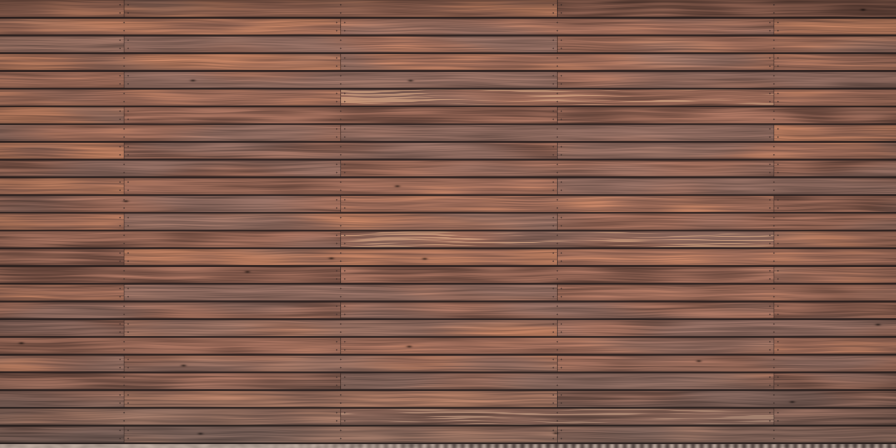
Reproduce this texture procedurally as a WebGL 1 fragment shader.

```glsl
precision highp float;
uniform vec2 u_resolution;

const float ROWS = 25.0;
const float SILL_HEIGHT = 0.0104;
const float JOIST_START = 0.277;
const float JOIST_SPAN = 0.4835;
const float GAP_HALF = 0.0019;
const float JOINT_HALF = 0.0008;
const float NAIL_RADIUS = 0.0017;
const float NAIL_INSET = 0.009;
const float KNOT_CHANCE = 0.06;
const float SCUFF_CHANCE = 0.07;
const float GRAIN_STRENGTH = 0.23;

const vec3 UMBER = vec3(0.47, 0.32, 0.27);
const vec3 RUST = vec3(0.60, 0.41, 0.34);
const vec3 AMBER = vec3(0.69, 0.46, 0.35);
const vec3 WEATHERED = vec3(0.52, 0.40, 0.365);
const vec3 GRIME = vec3(0.38, 0.32, 0.30);
const vec3 GAP_COLOR = vec3(0.17, 0.125, 0.12);
const vec3 NAIL_COLOR = vec3(0.29, 0.21, 0.19);
const vec3 SCUFF_COLOR = vec3(0.80, 0.62, 0.49);
const vec3 SILL_COLOR = vec3(0.68, 0.61, 0.57);

float hash(vec2 p) {
  vec3 q = fract(vec3(p.xyx) * 0.1031);
  q += dot(q, q.yzx + 33.33);
  return fract((q.x + q.y) * q.z);
}

float cornerSlope(vec2 cell, vec2 offset) {
  float angle = 6.2832 * hash(cell);
  return dot(vec2(cos(angle), sin(angle)), offset);
}

float gradientNoise(vec2 p) {
  vec2 i = floor(p), f = p - i;
  vec2 w = f * f * f * (f * (f * 6.0 - 15.0) + 10.0);
  vec2 e = vec2(1.0, 0.0);
  return mix(mix(cornerSlope(i, f), cornerSlope(i + e.xy, f - e.xy), w.x),
             mix(cornerSlope(i + e.yx, f - e.yx), cornerSlope(i + 1.0, f - 1.0), w.x), w.y);
}

// Coverage of a shape whose signed distance is d
float fill(float d, float pixel) {
  return 1.0 - smoothstep(-0.7 * pixel, 0.7 * pixel, d);
}

vec3 boardColor(vec2 p, vec2 board) {
  float seed = hash(board + 7.0);
  vec2 q = p + vec2(seed * 37.0, hash(board + 19.0) * 11.0);

  // Long warped fibres, fine streaks and broad blotches
  q.y += 0.006 * gradientNoise(q * vec2(5.0, 22.0));
  float fibre = gradientNoise(q * vec2(3.0, 170.0));
  float streak = gradientNoise(q * vec2(9.0, 330.0) + 40.0);
  float blotch = gradientNoise(q * vec2(6.0, 26.0) + 80.0);
  float grain = fibre + 0.6 * streak + 0.5 * blotch;

  // Board tone from umber through rust to amber
  float tone = 0.16 + 0.72 * seed + 0.45 * blotch + 0.3 * fibre;
  vec3 color = mix(UMBER, RUST, smoothstep(0.0, 0.45, tone));
  color = mix(color, AMBER, smoothstep(0.5, 1.0, tone));
  float age = hash(board + 53.0) + 0.9 * gradientNoise(q * vec2(3.0, 14.0) + 9.0);
  color = mix(color, WEATHERED, 0.75 * smoothstep(0.45, 0.95, age));
  color *= 1.0 + GRAIN_STRENGTH * grain;

  // Pale scuffs on a few boards
  float scuffed = step(1.0 - SCUFF_CHANCE, hash(board + 91.0));
  return mix(color, SCUFF_COLOR, 0.7 * scuffed * smoothstep(0.08, 0.4, fibre + 0.5 * streak));
}

void main() {
  vec2 uv = gl_FragCoord.xy / u_resolution;
  vec2 p = uv * vec2(2.0, 1.0);
  float pixel = 1.0 / u_resolution.y;

  // Rows count from the top; joints alternate between joists
  float pitch = (1.0 - SILL_HEIGHT) / ROWS;
  float v = (1.0 - p.y) / pitch;
  float row = floor(v), across = fract(v);
  float joist = (p.x - JOIST_START) / JOIST_SPAN;
  float along = 0.5 * (joist - mod(row, 2.0));
  float jointDist = abs(along - floor(along + 0.5)) * 2.0 * JOIST_SPAN;
  vec3 color = boardColor(p, vec2(row, floor(along)));

  // Knots
  vec2 cell = vec2(floor(p.x * 6.0), row);
  vec2 knotPos = vec2((cell.x + 0.2 + 0.6 * hash(cell + 3.0)) / 6.0,
                      0.3 + 0.4 * hash(cell + 5.0));
  vec2 toKnot = vec2(p.x - knotPos.x, (across - knotPos.y) * pitch);
  float knot = exp(-dot(toKnot * vec2(170.0, 380.0), toKnot * vec2(170.0, 380.0)));
  color *= 1.0 - 0.5 * knot * step(1.0 - KNOT_CHANCE, hash(cell + 11.0));

  // Nails: one pair per joist, doubled where boards meet
  float joistDist = abs(joist - floor(joist + 0.5)) * JOIST_SPAN;
  float nailX = jointDist < 0.1 ? joistDist - NAIL_INSET : joistDist;
  float nailY = (abs(across - 0.5) - 0.23) * pitch;
  color = mix(color, NAIL_COLOR, 0.7 * fill(length(vec2(nailX, nailY)) - NAIL_RADIUS, pixel));

  // Joints, rounded board edges and the gaps between rows
  color = mix(color, GAP_COLOR, 0.6 * fill(jointDist - JOINT_HALF, pixel));
  float edge = min(across, 1.0 - across) * pitch;
  color *= 1.0 - 0.22 * exp(-edge / 0.0035);
  float line = floor(v + 0.5);
  float gapHalf = GAP_HALF * (0.8 + 0.4 * hash(vec2(line, 2.0)));
  color = mix(color, GAP_COLOR, 0.92 * fill(edge - gapHalf, pixel) * step(0.5, line));

  // Grime near the ground, shade under the top and at the sides
  float grime = smoothstep(0.24, 0.0, p.y + 0.08 * gradientNoise(p * vec2(2.5, 9.0)));
  color = mix(color, GRIME * (color.r / RUST.r + 0.1), 0.6 * grime);
  color *= 1.0 - 0.2 * smoothstep(0.93, 1.0, p.y);
  color *= 1.0 - 0.1 * pow(abs(uv.x * 2.0 - 1.0), 4.0);

  // Pale sill, broken by shadow toward the right
  float broken = smoothstep(0.5, 1.2, p.x) * (0.55 + 0.45 * sin(p.x * 330.0));
  vec3 sill = mix(SILL_COLOR, GAP_COLOR, 0.65 * broken);
  sill *= 1.0 + 0.2 * gradientNoise(p * vec2(40.0, 90.0));
  color = mix(color, sill, fill(p.y - SILL_HEIGHT + GAP_HALF, pixel));

  gl_FragColor = vec4(clamp(color, 0.0, 1.0), 1.0);
}
```
